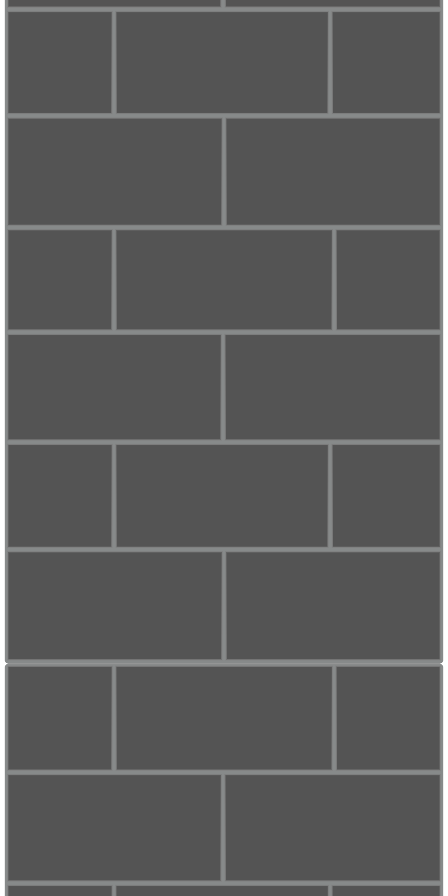
Reproduce this pattern procedurally as a WebGL 2 fragment shader.

```glsl
#version 300 es
precision highp float;
// Dark running-bond brickwork with pale mortar, two bricks wide, between thin
// white margins. Bed joints sit at uneven heights, head joints alternate by
// course, and a faint seam with rounded corners divides two stacked sheets.

uniform vec2 u_resolution;
out vec4 fragColor;

// Bed joint heights from the bottom, in canvas widths.
const float bedHeights[9] = float[9](
  0.0286, 0.2760, 0.5200, 0.7734, 1.0130, 1.2585, 1.4922, 1.7415, 1.9792);

// Smooth coverage of the region where the distance is negative.
float cover(float dist, float soft) {
  return 1.0 - smoothstep(-soft, soft, dist);
}

// Distance to the bed joints; also finds the course and its lower edge.
float bedJoints(float y, out int course, out float base) {
  float dist = 1.0;
  course = 0;
  base = -0.21;
  for (int i = 0; i < 9; i++) {
    float halfWidth = i == 2 ? 0.0085 : 0.0063;
    dist = min(dist, abs(y - bedHeights[i]) - halfWidth);
    if (y > bedHeights[i]) {
      course = i + 1;
      base = bedHeights[i];
    }
  }
  return dist;
}

// Distance to the head joints: one in odd courses, two in even ones.
float headJoints(float x, float rise, int course) {
  bool shifted = course % 4 > 1;
  float halfWidth = mix(0.0062, 0.0053, clamp(rise / 0.245, 0.0, 1.0));
  float middle = abs(x - (shifted ? 0.5 : 0.498));
  float sides = min(abs(x - 0.2545), abs(x - (shifted ? 0.746 : 0.737)));
  return (course % 2 == 1 ? middle : sides) - halfWidth;
}

void main() {
  // x runs from 0 to 1 and y from 0 to 2 over the canvas.
  vec2 p = gl_FragCoord.xy / u_resolution * vec2(1.0, 2.0);
  float pixel = 1.0 / u_resolution.x;

  int course;
  float base;
  float beds = bedJoints(p.y, course, base);
  float heads = headJoints(p.x, p.y - base, course);

  // Sheet outline, rounded off where the two sheets meet.
  float seam = abs(p.y - 0.5185);
  float corner = max(0.0, 1.0 - seam / 0.008);
  float inset = 0.009 * (1.0 - sqrt(1.0 - corner * corner));
  float sheet = abs(p.x - 0.5) - 0.4893 + inset;

  // Mortar with slightly darker rims over flat bricks.
  float mortar = min(min(beds, heads), -sheet - 0.008);
  float rim = smoothstep(0.0, 0.004, -mortar);
  vec3 mortarColor = mix(vec3(0.48), vec3(0.53, 0.54, 0.54), rim);
  vec3 color = mix(vec3(0.33), mortarColor, cover(mortar, 0.6 * pixel));

  // Pale hairline along the seam, then the white margins.
  color = mix(color, vec3(0.62), 0.7 * cover(seam - 0.001, 0.6 * pixel));
  color = mix(vec3(1.0), color, cover(sheet, 0.6 * pixel));
  fragColor = vec4(color, 1.0);
}
```
